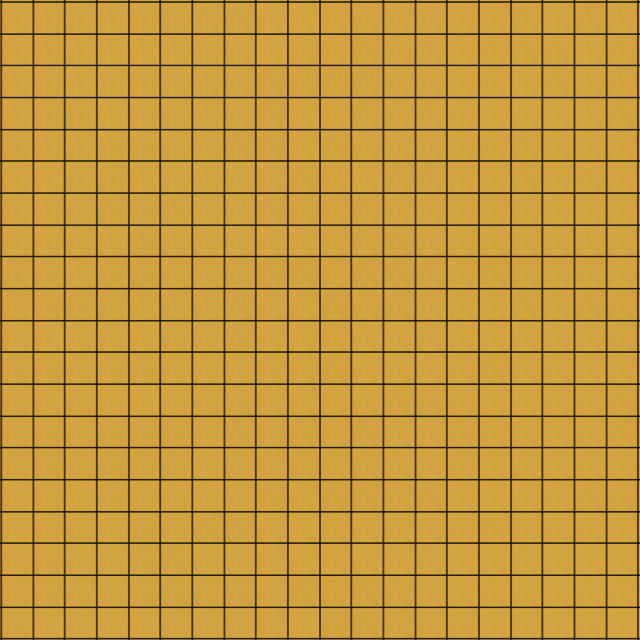
This pattern is drawn by a WebGL 2 fragment shader. Its source:

```glsl
#version 300 es
precision highp float;
// Golden wooden board ruled by a grid of 20 by 20 cells, with soft dark lines and faint grain.

uniform vec2 u_resolution;
out vec4 fragColor;

const float CELLS = 20.0;
const float UNITS = 757.0;                  // fine units across the canvas
const float PITCH = 113.0 / 3.0;            // cell size, in fine units
const vec2 MARGIN = vec2(1.5, 2.4);         // left and top margins, in fine units
const vec2 LINE_HALF_WIDTH = vec2(1.1, 0.9); // vertical lines, horizontal lines
const vec2 LINE_SOFTNESS = vec2(1.65, 1.5);
const vec2 LINE_STRENGTH = vec2(0.76, 0.92);
const vec3 WOOD = vec3(0.825, 0.640, 0.250);
const vec3 INK = vec3(0.085, 0.065, 0.015);
const vec2 GRAIN_SCALE = vec2(13.0, 6.0);   // grain features per cell
const float GRAIN_AMOUNT = 0.045;
const float CELL_VARIATION = 0.008;

float hash(vec2 p) {
    vec3 q = fract(p.xyx * 0.1031);
    q += dot(q, q.yzx + 33.33);
    return fract((q.x + q.y) * q.z);
}

float valueNoise(vec2 p) {
    vec2 i = floor(p);
    vec2 f = fract(p);
    f = f * f * (3.0 - 2.0 * f);
    float low = mix(hash(i), hash(i + vec2(1.0, 0.0)), f.x);
    float high = mix(hash(i + vec2(0.0, 1.0)), hash(i + vec2(1.0)), f.x);
    return mix(low, high, f.y);
}

// Distance to the nearest vertical (x) and horizontal (y) line.
// Lines snap to whole units, which makes the cells slightly uneven.
vec2 lineDistance(vec2 p) {
    vec2 index = clamp(floor(p / PITCH + 0.5), 0.0, CELLS);
    return abs(p - floor(index * PITCH + 0.5));
}

// Fine upright grain that recurs in each cell.
float woodGrain(vec2 local) {
    float coarse = valueNoise(local * GRAIN_SCALE + 7.0);
    float fine = valueNoise(local * GRAIN_SCALE * 2.0 + 31.0);
    return 0.65 * coarse + 0.35 * fine - 0.5;
}

void main() {
    vec2 uv = gl_FragCoord.xy / u_resolution;
    vec2 p = vec2(uv.x, 1.0 - uv.y) * UNITS - MARGIN;

    // Wood surface
    vec2 cell = floor(p / PITCH);
    vec2 local = fract(p / PITCH);
    float shade = 1.0 + GRAIN_AMOUNT * woodGrain(local);
    shade += CELL_VARIATION * (hash(cell + 5.0) - 0.5);
    vec3 color = WOOD * shade;

    // Ruled lines
    vec2 softness = max(LINE_SOFTNESS, UNITS / u_resolution);
    vec2 lines = 1.0 - smoothstep(LINE_HALF_WIDTH - 0.5 * softness,
                                  LINE_HALF_WIDTH + 0.5 * softness, lineDistance(p));
    lines *= LINE_STRENGTH;
    float ink = 1.0 - (1.0 - lines.x) * (1.0 - lines.y);

    fragColor = vec4(mix(color, INK, ink), 1.0);
}
```
